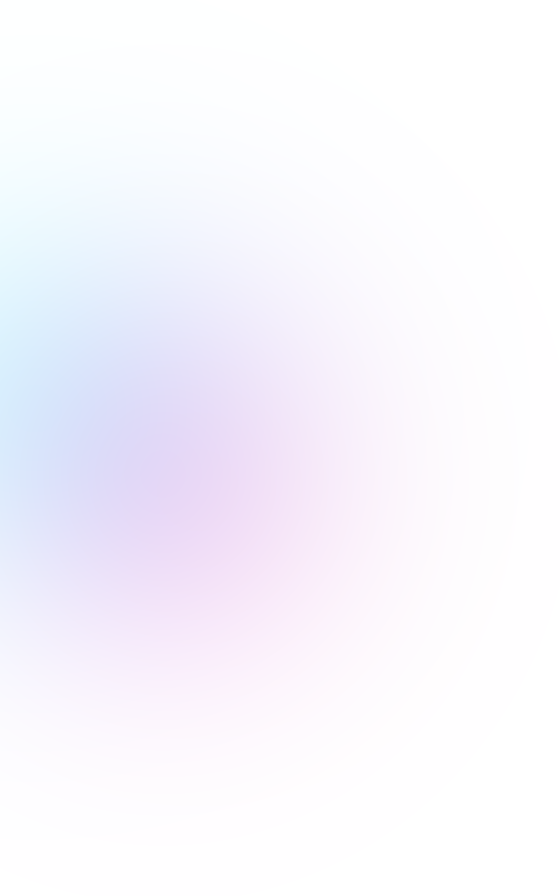
Write a WebGL 2 fragment shader that draws this background.

```glsl
#version 300 es
// Soft pastel aurora: cyan, violet and pink glows fading into white from the left.
precision highp float;

uniform vec2 u_resolution;
out vec4 fragColor;

// Elliptical Gaussian falloff: 1 at the center, 1/e at the radius.
float glow(vec2 p, vec2 center, vec2 radius) {
    vec2 d = (p - center) / radius;
    return exp(-dot(d, d));
}

// Tints the paper by absorbing part of its light under a glow.
vec3 applyInk(vec3 paper, vec3 absorbed, float amount) {
    return paper - absorbed * amount;
}

void main() {
    // Canvas height is one unit.
    vec2 p = gl_FragCoord.xy / u_resolution.y;

    const vec3 PAPER = vec3(1.0);
    const vec3 CYAN_INK = vec3(0.157, 0.0, 0.0);
    const vec3 MAGENTA_INK = vec3(0.0, 0.157, 0.0);
    const vec3 YELLOW_INK = vec3(0.0, 0.0, 0.035);

    // Overlapping inks blend into violet and pink.
    vec3 color = PAPER;
    color = applyInk(color, CYAN_INK, glow(p, vec2(0.039, 0.544), vec2(0.264, 0.230)));
    color = applyInk(color, MAGENTA_INK, glow(p, vec2(0.182, 0.471), vec2(0.219, 0.229)));
    color = applyInk(color, YELLOW_INK, glow(p, vec2(0.221, 0.453), vec2(0.208)));

    fragColor = vec4(color, 1.0);
}
```
